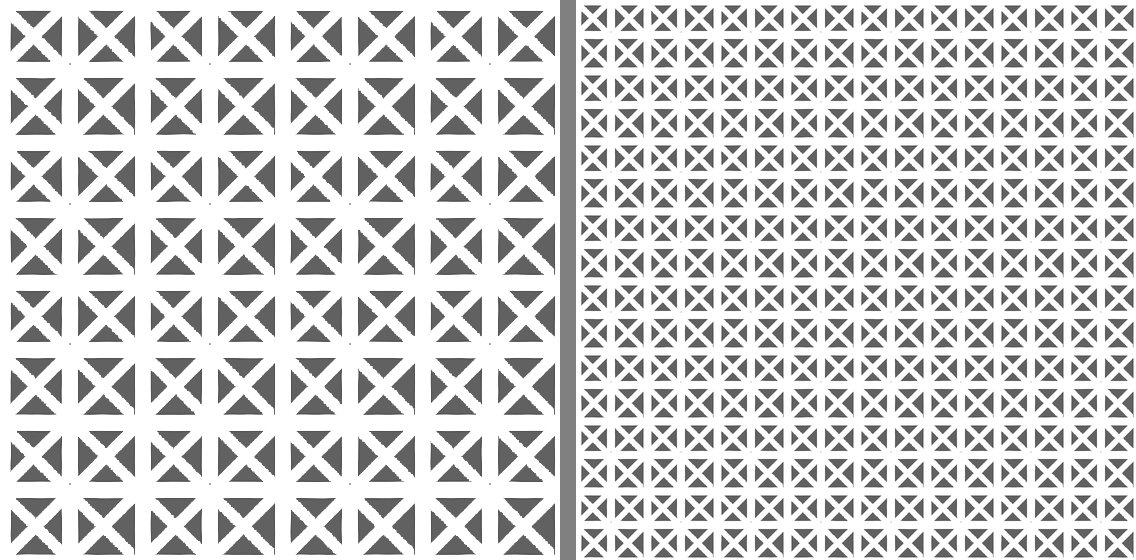
Left, the tile; right, the same tile 2 across and 2 down.
Write a Shadertoy shader that draws this pattern.

```glsl
// A grid of dark squares, each cut into four triangles by a white diagonal cross.
// Four slightly different squares form one repeat; distance functions shape them,
// and wrapping gradient noise roughens the edges so that the canvas tiles.

const float REPEATS = 4.0;            // repeats across and down
const float UNIT = 192.0;             // length units in one repeat
const float BAR_HALF = 7.9;           // half width of the diagonal bars
const vec2 LOW_FIRST = vec2(14.8, 15.0);    // corners of the first square
const vec2 HIGH_FIRST = vec2(84.8, 84.7);
const vec2 LOW_SECOND = vec2(107.2, 107.2); // corners of the second square
const vec2 HIGH_SECOND = vec2(185.1, 184.6);
const float ROUGH_FALLING = 0.9;      // chipping along the falling bar
const float ROUGH_RISING = 0.3;       // chipping along the rising bar
const float WOBBLE = 0.7;             // slow drift of the straight edges
const float CHIP_CELLS = 256.0;       // whole noise cells over the canvas
const float WOBBLE_CELLS = 32.0;
const float RIM_WIDTH = 1.5;          // darker line inside the straight edges
const vec3 PAPER = vec3(1.0);
const vec3 INK = vec3(0.38);
const vec3 RIM = vec3(0.33);

// Unit gradient at a lattice point, wrapped to the given number of cells
vec2 gradient(vec2 cell, float cells) {
    uvec2 c = uvec2(mod(cell, cells));
    uint h = c.x * 1597334677u ^ c.y * 3812015801u;
    h = (h ^ (h >> 15u)) * 2246822519u;
    h ^= h >> 13u;
    float angle = float(h & 65535u) * 6.28319 / 65536.0;
    return vec2(cos(angle), sin(angle));
}

float wrapNoise(vec2 uv, float cells) {
    vec2 p = uv * cells;
    vec2 i = floor(p), f = p - i;
    vec2 w = f * f * f * (f * (f * 6.0 - 15.0) + 10.0);
    vec2 e = vec2(1.0, 0.0);
    float a = dot(gradient(i, cells), f);
    float b = dot(gradient(i + e.xy, cells), f - e.xy);
    float c = dot(gradient(i + e.yx, cells), f - e.yx);
    float d = dot(gradient(i + e.xx, cells), f - e.xx);
    return mix(mix(a, b, w.x), mix(c, d, w.x), w.y);
}

float box(vec2 p, vec2 halfSize) {
    vec2 d = abs(p) - halfSize;
    return length(max(d, 0.0)) + min(max(d.x, d.y), 0.0);
}

// Crossing point of the bars in each of the four squares
vec2 crossing(vec2 which) {
    float upper = mix(46.0, 145.6, which.x);
    float lower = mix(49.0, 142.0, which.x);
    return vec2(mix(upper, lower, which.y), mix(50.0, 146.0, which.y));
}

void mainImage(out vec4 fragColor, in vec2 fragCoord) {
    vec2 uv = fragCoord / iResolution.xy;
    uv.y = 1.0 - uv.y; // y runs downwards
    vec2 q = fract(uv * REPEATS) * UNIT;
    vec2 which = step(0.5 * UNIT, q);
    float pixel = REPEATS * UNIT / min(iResolution.x, iResolution.y);

    // Square with slightly drifting sides
    vec2 low = mix(LOW_FIRST, LOW_SECOND, which);
    vec2 high = mix(HIGH_FIRST, HIGH_SECOND, which);
    float square = box(q - 0.5 * (low + high), 0.5 * (high - low));
    square += WOBBLE * wrapNoise(uv, WOBBLE_CELLS);

    // Diagonal bars with chipped sides
    vec2 r = q - crossing(which);
    float chip = 2.0 * wrapNoise(uv, CHIP_CELLS);
    float rising = abs(r.x + r.y) * 0.70711 + ROUGH_RISING * chip;
    float falling = abs(r.x - r.y) * 0.70711 + ROUGH_FALLING * chip;
    float shape = max(square, BAR_HALF - min(rising, falling));

    // Sliver in the last corner and speck between the squares
    shape = min(shape, box(q - vec2(184.4, 180.3), vec2(0.5, 4.2)));
    shape = min(shape, box(q - vec2(96.0, 87.8), vec2(0.7)));

    // Ink with a faint darker rim
    float cover = 1.0 - smoothstep(-0.5 * pixel, 0.5 * pixel, shape);
    float rim = smoothstep(-RIM_WIDTH - 0.8, -RIM_WIDTH, square);
    fragColor = vec4(mix(PAPER, mix(INK, RIM, rim), cover), 1.0);
}
```
